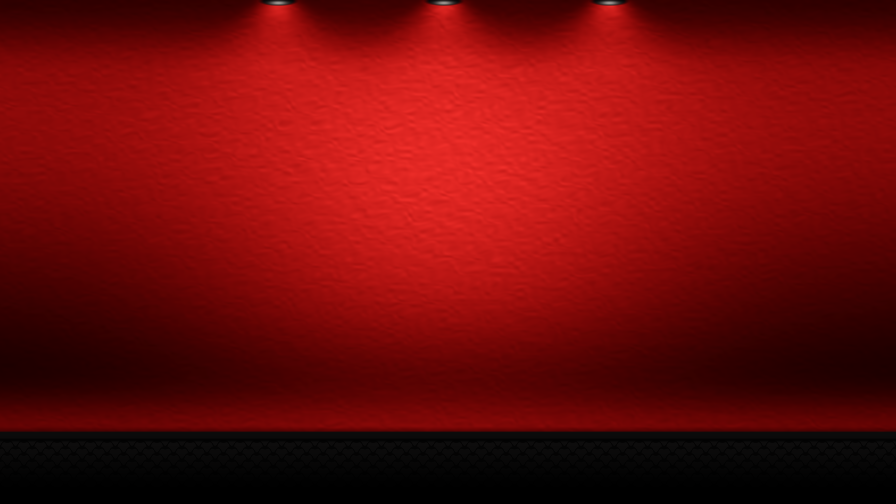
Write a WebGL 1 fragment shader that draws this background.

```glsl
precision highp float;

uniform vec2 u_resolution;

// Layout, in units of canvas height; x is zero at the centre
const float FLOOR_TOP = 0.1435;
const float GROOVE_Y = 0.127;
const float LAMP_SPACING = 0.3285;
const float LAMP_SHIFT = -0.008;
const vec2 LAMP_SIZE = vec2(0.035, 0.009);

// Light
const float WASH_LEVEL = 0.53;
const float WASH_Y = 0.79;
const float WASH_SPREAD = 0.39;
const vec2 POOL_CENTER = vec2(-0.01, 0.47);
const float POOL_LEVEL = 0.48;
const float POOL_WIDTH = 0.51;
const float POOL_BELOW = 0.27;
const float POOL_ABOVE = 0.45;
const float SKIRT_LEVEL = 0.36;
const float SKIRT_SPREAD = 0.07;
const float CEILING_SHADE = 0.45;
const float BEAM_LEVEL = 0.75;
const float BEAM_REACH = 0.075;
const float BEAM_SLOPE = 1.15;

// Surfaces
const vec2 GRAIN_SCALE = vec2(75.0, 125.0);
const float GRAIN_DEPTH = 0.11;
const float DAMASK_PERIOD = 0.033;
const vec3 FLOOR_COLOR = vec3(0.045, 0.042, 0.042);
const vec3 LENS_COLOR = vec3(0.62, 0.60, 0.58);
const vec3 HOUSING_COLOR = vec3(0.03, 0.015, 0.015);

float hash(vec2 p) {
  vec3 q = fract(vec3(p.xyx) * 0.1031);
  q += dot(q, q.yzx + 33.33);
  return fract((q.x + q.y) * q.z);
}

float noise(vec2 p) {
  vec2 cell = floor(p);
  vec2 f = fract(p);
  f = f * f * (3.0 - 2.0 * f);
  float low = mix(hash(cell), hash(cell + vec2(1.0, 0.0)), f.x);
  float high = mix(hash(cell + vec2(0.0, 1.0)), hash(cell + vec2(1.0, 1.0)), f.x);
  return mix(low, high, f.y);
}

float bell(float d, float spread) {
  d /= spread;
  return exp(-d * d);
}

// Embossed leather: slope of wrinkled noise, lit from above
float leather(vec2 p) {
  vec2 q = p * GRAIN_SCALE + 200.0;
  q += 1.2 * noise(q * 0.45);
  return noise(q) - noise(q + vec2(0.15, 0.55));
}

float wallLight(vec2 p) {
  float poolSpread = p.y < POOL_CENTER.y ? POOL_BELOW : POOL_ABOVE;
  float light = WASH_LEVEL * bell(p.y - WASH_Y, WASH_SPREAD);
  light += POOL_LEVEL * bell(p.x - POOL_CENTER.x, POOL_WIDTH)
         * bell(p.y - POOL_CENTER.y, poolSpread);
  light += SKIRT_LEVEL * bell(p.y - FLOOR_TOP, SKIRT_SPREAD);
  light *= mix(CEILING_SHADE, 1.0, smoothstep(0.0, 0.15, 1.0 - p.y));
  return light * mix(0.7, 1.0, smoothstep(0.0, 0.012, p.y - FLOOR_TOP));
}

// Widening cone that fades with depth below the lamp
float beam(vec2 d) {
  float depth = max(-d.y, 0.0);
  float halfWidth = LAMP_SIZE.x + BEAM_SLOPE * depth;
  return BEAM_LEVEL * exp(-depth / BEAM_REACH) * bell(d.x, halfWidth * 0.75);
}

// Deep red that warms as it brightens
vec3 redTone(float light) {
  float warm = 0.22 * light * light * light;
  return vec3(light, warm, 0.9 * warm);
}

vec3 floorColor(vec2 p, float px) {
  vec2 q = p * 6.28318 / DAMASK_PERIOD;
  float lattice = cos(q.x) + cos(q.y * 1.3 + 0.6 * cos(q.x * 2.0));
  float ornament = smoothstep(0.15, 0.6, abs(lattice));
  float panel = 1.0 - smoothstep(GROOVE_Y - px, GROOVE_Y + px, p.y);
  float fade = smoothstep(0.02, FLOOR_TOP, p.y);
  float shade = fade * mix(1.0, 0.45 + 0.8 * ornament, panel);
  float groove = bell(p.y - GROOVE_Y, 0.002 + 0.5 * px);
  return FLOOR_COLOR * shade * (1.0 - 0.8 * groove);
}

void main() {
  float px = 1.0 / u_resolution.y;
  vec2 p = (gl_FragCoord.xy - vec2(0.5 * u_resolution.x, 0.0)) * px;

  // Wall and lamp beams
  float light = wallLight(p);
  for (int i = -1; i <= 1; i++) {
    light += beam(p - vec2(LAMP_SHIFT + float(i) * LAMP_SPACING, 1.0));
  }
  light *= 1.0 + GRAIN_DEPTH * leather(p);
  vec3 color = redTone(light);

  // Lamp housings with pale lenses
  for (int i = -1; i <= 1; i++) {
    vec2 d = p - vec2(LAMP_SHIFT + float(i) * LAMP_SPACING, 0.998);
    float edge = (length(d / LAMP_SIZE) - 1.0) * LAMP_SIZE.y;
    float lens = bell(d.x, 0.017) * bell(d.y + 0.004, 0.004);
    vec3 lamp = mix(HOUSING_COLOR, LENS_COLOR, lens);
    color = mix(color, lamp, 1.0 - smoothstep(-px, px, edge));
  }

  float wall = smoothstep(FLOOR_TOP - px, FLOOR_TOP + px, p.y);
  color = mix(floorColor(p, px), color, wall);
  gl_FragColor = vec4(clamp(color, 0.0, 1.0), 1.0);
}
```
